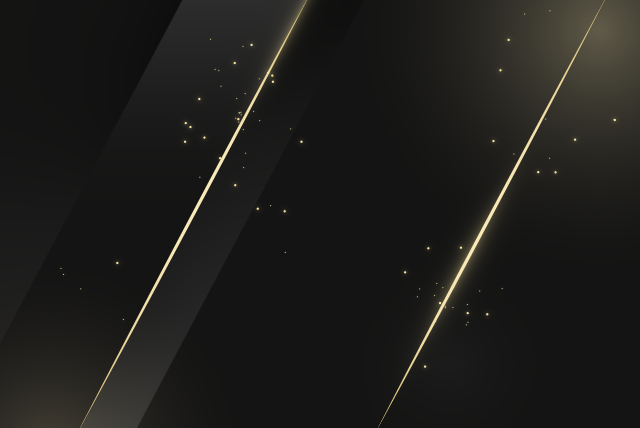
A Shadertoy shader for this background:

```glsl
// Dark slanted panels crossed by two tapering gold streaks, with warm corner
// glows and clusters of sparks. A sheared x coordinate turns every slanted
// edge into a constant; sparks are scattered around centres by a sine hash.

#define SLANT 0.53
#define PANEL_LEFT -0.104
#define PANEL_RIGHT 0.320
#define STREAK_A 0.187
#define STREAK_B 0.883
#define STREAK_HALF_WIDTH 0.0038
#define BASE_COLOR vec3(0.078, 0.078, 0.077)
#define GOLD vec3(0.84, 0.73, 0.42)
#define CREAM vec3(1.00, 0.95, 0.78)
#define SPARK_COLOR vec3(0.95, 0.89, 0.62)

float hash(float n) {
    return fract(sin(n * 127.1) * 43758.5453);
}

// Soft disc of light, reaching zero at the given radius.
float radialGlow(vec2 p, vec2 center, float radius) {
    float f = max(1.0 - length(p - center) / radius, 0.0);
    return f * f;
}

// Neutral shade added by the slanted panels.
float panelShade(float s, float y, float aa) {
    float pastLeft = smoothstep(-aa, aa, s - PANEL_LEFT);
    float pastStreak = smoothstep(-aa, aa, s - STREAK_A);
    float pastRight = smoothstep(-aa, aa, s - PANEL_RIGHT);

    // Outer left: light low down, shadow beside the upper edge.
    float bump = (y - 0.33) / 0.25;
    float outer = 0.034 * exp(-bump * bump);
    outer -= 0.025 * exp((s - PANEL_LEFT) / 0.12) * smoothstep(0.4, 1.0, y);

    // Upper panel lit from the top; lower strip lit from the bottom.
    float rise = smoothstep(0.35, 1.1, y);
    float upper = 0.105 * rise * rise;
    float across = smoothstep(STREAK_A, PANEL_RIGHT, s);
    float lower = 0.10 * pow(max(1.0 - y, 0.0), 1.3) * mix(0.75, 1.0, across);
    lower -= 0.018 * smoothstep(0.65, 1.0, y);

    float shade = mix(outer, upper, pastLeft);
    shade = mix(shade, lower, pastStreak);
    return mix(shade, 0.0, pastRight);
}

// Tapered line plus a halo centred at one height along it.
vec3 addStreak(vec3 color, float d, float y, float peak, float haloY,
               float haloLength, float haloWidth, float haloPower, float aa) {
    float side = y < peak ? y / peak : (1.0 - y) / (1.0 - peak);
    float taper = pow(max(sin(1.5708 * side), 0.0), 0.8);
    float along = (y - haloY) / haloLength;
    float halo = haloPower * exp(-along * along - abs(d) / haloWidth);
    color += halo * GOLD * vec3(0.9, 0.95, 1.05);
    float core = clamp((STREAK_HALF_WIDTH * taper - abs(d)) / aa + 0.5, 0.0, 1.0);
    return mix(color, mix(GOLD, CREAM, taper * 0.85), core);
}

// Sparks around a centre; higher gather packs them closer to the middle.
float sparks(vec2 p, vec2 center, float spread, float gather, int count, float seed) {
    float light = 0.0;
    for (int i = 0; i < count; i++) {
        float id = seed + float(i) * 3.0;
        float angle = 6.2832 * hash(id);
        float reach = pow(hash(id + 1.0), gather);
        vec2 spot = center + spread * reach * vec2(cos(angle), sin(angle));
        float big = step(0.65, hash(id + 2.0) * 0.75 + reach * 0.35);
        float radius = mix(0.0011, 0.0024, big);
        float d = length(p - spot);
        float soft = 0.7 / iResolution.y;
        light += mix(0.75, 1.0, big) * (1.0 - smoothstep(radius - soft, radius + soft, d));
        light += mix(0.10, 0.24, big) * exp(-d / (radius * 1.6));
    }
    return light;
}

void mainImage(out vec4 fragColor, in vec2 fragCoord) {
    vec2 p = fragCoord / iResolution.y;
    float aa = 1.0 / iResolution.y;
    float s = p.x - SLANT * p.y;
    float toDistance = inversesqrt(1.0 + SLANT * SLANT);

    // Panels and warm glows.
    vec3 color = BASE_COLOR + panelShade(s, p.y, aa);
    color += vec3(0.30, 0.28, 0.21) * radialGlow(p, vec2(1.40, 0.93), 0.60);
    color += vec3(0.21, 0.19, 0.145) * radialGlow(p, vec2(0.12, -0.06), 0.48);
    color += 0.03 * radialGlow(p, vec2(1.05, 0.15), 0.28);

    // Gold streaks.
    color = addStreak(color, (s - STREAK_A) * toDistance, p.y,
                      0.55, 0.93, 0.15, 0.012, 0.40, aa);
    color = addStreak(color, (s - STREAK_B) * toDistance, p.y,
                      0.43, 0.39, 0.16, 0.015, 0.50, aa);

    // Spark clusters.
    float light = sparks(p, vec2(0.56, 0.735), 0.19, 1.3, 36, 11.0);
    light += sparks(p, vec2(1.03, 0.290), 0.16, 1.1, 22, 210.0);
    light += sparks(p, vec2(1.28, 0.780), 0.20, 0.6, 13, 330.0);
    light += sparks(p, vec2(0.21, 0.340), 0.14, 0.6, 5, 470.0);
    light += sparks(p, vec2(0.62, 0.480), 0.09, 0.6, 4, 590.0);
    color = mix(color, SPARK_COLOR, min(light, 1.0));

    fragColor = vec4(clamp(color, 0.0, 1.0), 1.0);
}
```
